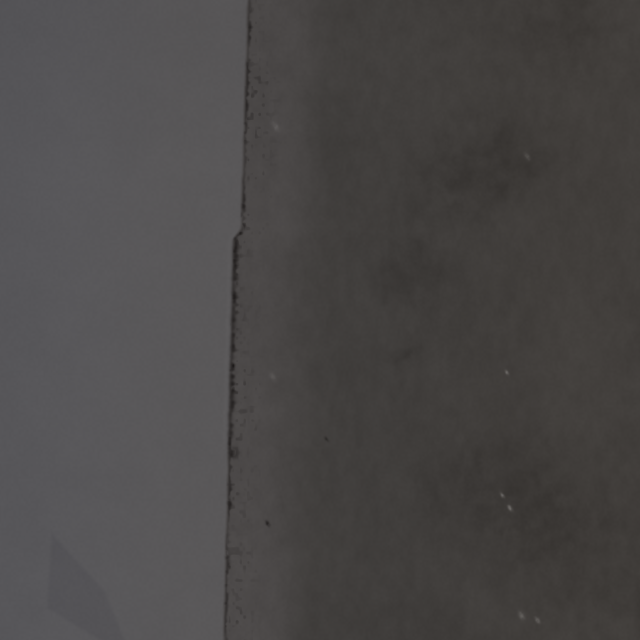
A WebGL 2 fragment shader for this texture:

```glsl
#version 300 es
precision highp float;
// A smooth grey wall panel meets a stained, darker brown-grey slab.
// A stepped vertical seam divides them; value noise adds stains, grain and
// a broken crack, and short loops lay down soft patches and small chips.
uniform vec2 u_resolution;
out vec4 outColor;

float hash(vec2 p) {
  vec3 q = fract(vec3(p.xyx) * 0.1031);
  q += dot(q, q.yzx + 33.33);
  return fract((q.x + q.y) * q.z);
}

float noise(vec2 p) {
  vec2 i = floor(p), f = fract(p);
  f = f * f * (3.0 - 2.0 * f);
  return mix(mix(hash(i), hash(i + vec2(1, 0)), f.x),
             mix(hash(i + vec2(0, 1)), hash(i + vec2(1, 1)), f.x), f.y);
}

float fbm(vec2 p) {
  float sum = 0.0, amp = 0.5;
  for (int i = 0; i < 5; i++) {
    sum += amp * noise(p);
    p = mat2(1.6, 1.2, -1.2, 1.6) * p + 17.3;
    amp *= 0.5;
  }
  return sum;
}

// Horizontal position of the seam, with its step
float seamX(float y) {
  float lower = mix(0.348, 0.364, y / 0.635);
  float upper = mix(0.375, 0.386, (y - 0.64) / 0.36);
  float x = mix(lower, upper, smoothstep(0.622, 0.646, y));
  return x + 0.0012 * (noise(vec2(y * 60.0, 3.0)) - 0.5);
}

// Signed side of the line a-b, positive on its left
float side(vec2 p, vec2 a, vec2 b) {
  vec2 d = normalize(b - a);
  return d.x * (p.y - a.y) - d.y * (p.x - a.x);
}

vec3 wallColor(vec2 p) {
  vec3 col = mix(vec3(0.345, 0.342, 0.354), vec3(0.350, 0.343, 0.347), smoothstep(0.0, 0.36, p.x));
  col -= 0.012 * smoothstep(0.65, 1.05, p.y) + 0.006 * smoothstep(0.12, 0.0, p.x);
  col += 0.012 * (fbm(p * 20.0) - 0.48);
  // Faint slanted shadow in the lower corner
  float shadow = min(side(p, vec2(0.195, 0.0), vec2(0.165, 0.075)),
                     side(p, vec2(0.165, 0.075), vec2(0.081, 0.167)));
  shadow = min(shadow, side(p, vec2(0.081, 0.167), vec2(0.073, 0.05)));
  shadow = min(shadow, side(p, vec2(0.073, 0.05), vec2(0.155, 0.0)));
  return col - vec3(0.019, 0.019, 0.016) * smoothstep(-0.004, 0.005, shadow);
}

vec3 slabColor(vec2 p, float d) {
  vec3 col = mix(vec3(0.252, 0.242, 0.235), vec3(0.258, 0.245, 0.234), smoothstep(0.5, 0.95, p.x));
  // Paler band beside the seam
  float band = smoothstep(0.15, 0.05, d + 0.06 * (fbm(p * 12.0) - 0.48));
  col = mix(col, vec3(0.297, 0.285, 0.283), band * mix(1.0, 0.9, p.y));
  col += 0.024 * (fbm(p * vec2(10.0, 8.0) + 5.0) - 0.48);
  col += 0.026 * (fbm(p * vec2(75.0, 45.0)) - 0.48);
  // Stains: centre, radius, depth
  const vec4 stains[8] = vec4[8](
    vec4(0.71, 0.72, 0.07, 0.025), vec4(0.81, 0.75, 0.06, 0.022),
    vec4(0.63, 0.44, 0.026, 0.032), vec4(0.65, 0.58, 0.06, 0.020),
    vec4(0.84, 0.19, 0.10, 0.026), vec4(0.72, 0.25, 0.08, 0.016),
    vec4(0.87, 0.95, 0.08, 0.018), vec4(0.98, 0.07, 0.12, 0.014));
  vec2 warp = 0.08 * (vec2(fbm(p * 28.0), fbm(p * 28.0 + 40.0)) - 0.48);
  for (int i = 0; i < 8; i++) {
    vec2 q = (p + warp - stains[i].xy) / stains[i].z;
    col -= stains[i].w * exp(-dot(q, q)) * (0.1 + 1.8 * fbm(p * 55.0));
  }
  // Small chips: centre, size, brightness
  const vec4 chips[10] = vec4[10](
    vec4(0.824, 0.755, 0.0034, 0.09), vec4(0.792, 0.418, 0.0026, 0.15),
    vec4(0.785, 0.226, 0.0028, 0.15), vec4(0.797, 0.206, 0.0030, 0.18),
    vec4(0.815, 0.038, 0.0042, 0.10), vec4(0.840, 0.031, 0.0032, 0.13),
    vec4(0.431, 0.802, 0.0045, 0.07), vec4(0.426, 0.411, 0.0042, 0.06),
    vec4(0.418, 0.182, 0.0032, -0.13), vec4(0.510, 0.314, 0.0028, -0.07));
  for (int i = 0; i < 10; i++) {
    vec2 q = (p - chips[i].xy) / chips[i].z;
    q = vec2(q.x + 0.4 * q.y, 0.7 * q.y);
    col += chips[i].w * exp(-dot(q, q)) * (0.6 + 0.8 * noise(p * 300.0));
  }
  // Sparse dark pits gathered along the seam
  float pits = smoothstep(0.62, 0.95, noise(p * vec2(170.0, 140.0)));
  return col - 0.08 * pits * smoothstep(0.07, 0.0, d) * noise(p * 30.0);
}

void main() {
  vec2 p = gl_FragCoord.xy / u_resolution;
  float d = p.x - seamX(p.y);
  float aa = 1.0 / u_resolution.x;
  vec3 col = mix(wallColor(p), slabColor(p, d), smoothstep(-aa - 0.001, aa + 0.002, d));

  // Broken crack: beaded and widest below the step, thin and faint elsewhere
  float deep = smoothstep(0.27, 0.33, p.y) * smoothstep(0.642, 0.625, p.y);
  float beads = noise(vec2(p.y * 170.0, p.x * 110.0));
  float runs = smoothstep(0.2, 0.6, noise(vec2(p.y * 38.0, 8.0)));
  float width = mix(0.0026, 0.0042, deep) * (0.7 + 0.6 * beads);
  float offset = (d - 0.0042 - 0.003 * (beads - 0.5)) / width;
  float crack = exp(-offset * offset);
  col -= crack * mix(0.055 + 0.050 * runs, 0.135, deep) * (0.4 + 0.75 * beads);
  // Crumbled pocket at the foot of the deep crack
  vec2 pocket = (p - vec2(0.364, 0.294)) / vec2(0.007, 0.010);
  col -= 0.08 * exp(-dot(pocket, pocket)) * (0.3 + beads);
  // Thin pale lip on the wall side
  col += 0.010 * exp(-pow((d + 0.005) / 0.003, 2.0)) * deep;

  // Fine surface grain
  col += 0.008 * (noise(p * 260.0) - 0.5);
  outColor = vec4(col, 1.0);
}
```
